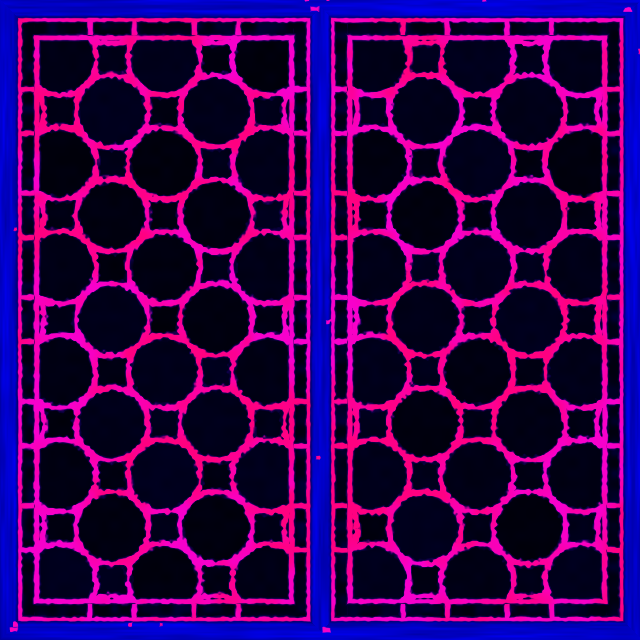
Give the GLSL for this pattern, as a WebGL 1 fragment shader.

```glsl
precision highp float;
uniform vec2 u_resolution;

// Lengths are in lattice steps unless noted; the canvas spans CANVAS steps.
const float CANVAS = 12.288;
const vec2 FIRST_CENTRE = vec2(3.152, 6.152);
const float PANEL_PERIOD = 6.012;
const vec2 PANEL_HALF = vec2(2.805, 5.79);   // outside of outer line
const vec2 BORDER_HALF = vec2(2.733, 5.715); // outside of border cells
const vec2 FRAME_HALF = vec2(2.496, 5.456);  // outside of inner frame
const vec2 GRID_HALF = vec2(2.395, 5.365);   // inside of inner frame
const float CIRCLE_RADIUS = 0.645;
const float SQUARE_HALF = 0.272;
const float SQUARE_BITE = 0.742;  // circle that hollows the square sides
const float DIVIDER_OFFSET = 0.425;
const float DIVIDER_HALF = 0.05;
const float WOBBLE = 0.05;
const float WOBBLE_SCALE = 14.0;
const float RIM_WIDTH = 0.045;
const float SPECK_CELL = 0.2;
const float SPECK_CHANCE = 0.012;
const vec2 CORNER_SPECK = vec2(2.89, 5.96);

const vec3 MAGENTA = vec3(0.97, 0.0, 0.80);
const vec3 ROSE = vec3(1.0, 0.0, 0.50);
const vec3 BLUE = vec3(0.0, 0.0, 0.86);
const vec3 RIM = vec3(0.06, 0.0, 0.32);

float hash(vec2 p) {
  return fract(sin(dot(p, vec2(127.1, 311.7))) * 43758.5453);
}

float noise(vec2 p) {
  vec2 i = floor(p), f = fract(p);
  f = f * f * (3.0 - 2.0 * f);
  return mix(mix(hash(i), hash(i + vec2(1.0, 0.0)), f.x),
             mix(hash(i + vec2(0.0, 1.0)), hash(i + 1.0), f.x), f.y);
}

float box(vec2 p, vec2 halfSize) {
  vec2 d = abs(p) - halfSize;
  return max(d.x, d.y);
}

// Circles and hollow-sided squares in a checkerboard; id names the opening.
float latticeOpening(vec2 p, out vec2 id) {
  vec2 cell = floor(p + 0.5);
  vec2 local = p - cell;
  bool squareCell = mod(cell.x + cell.y, 2.0) < 0.5;
  vec2 centre = cell;
  if (squareCell) {
    centre += abs(local.x) > abs(local.y) ? vec2(sign(local.x), 0.0)
                                          : vec2(0.0, sign(local.y));
  }
  float reach = length(p - centre);
  float d = reach - CIRCLE_RADIUS;
  id = centre;
  if (squareCell) {
    float square = max(box(local, vec2(SQUARE_HALF)), SQUARE_BITE - reach);
    if (square < d) id = cell;
    d = min(d, square);
  }
  return d;
}

// Ring of alternating short and long cells around the frame.
float borderOpening(vec2 p) {
  float d = max(box(p, BORDER_HALF), -box(p, FRAME_HALF));
  bool side = abs(p.x) > FRAME_HALF.x;
  bool end = abs(p.y) > FRAME_HALF.y;
  if (side != end) {
    float along = abs(mod(side ? p.y + 1.0 : p.x, 2.0) - 1.0);
    d = max(d, DIVIDER_HALF - abs(along - DIVIDER_OFFSET));
  }
  return d;
}

vec3 marginColour(vec2 p, vec2 q, float edge) {
  bool upright = abs(p.x) - PANEL_HALF.x > abs(p.y) - PANEL_HALF.y;
  vec2 grain = upright ? q : q.yx;
  float streak = noise(grain * vec2(14.0, 0.6)) * 0.6
               + noise(grain * vec2(28.0, 2.0)) * 0.4;
  return BLUE * (0.72 + 0.4 * streak) * mix(0.6, 1.0, smoothstep(0.0, 0.07, edge));
}

float specks(vec2 p, vec2 q) {
  vec2 cell = floor(q / SPECK_CELL);
  vec2 local = (fract(q / SPECK_CELL) - 0.5) * SPECK_CELL;
  float d = hash(cell + 7.0) < SPECK_CHANCE ? box(local, vec2(0.035)) : 1.0;
  vec2 flipped = p.x < 0.0 ? -p : p;
  return min(d, box(flipped - CORNER_SPECK, vec2(0.07, 0.04)));
}

void main() {
  vec2 q = gl_FragCoord.xy / u_resolution * CANVAS;
  float aa = 0.8 * CANVAS / min(u_resolution.x, u_resolution.y);
  float panel = step(FIRST_CENTRE.x + 0.5 * PANEL_PERIOD, q.x);
  vec2 p = q - FIRST_CENTRE - vec2(panel * PANEL_PERIOD, 0.0);
  float ragged = (noise(q * WOBBLE_SCALE) - 0.5) * WOBBLE;

  // Lines, shifting between magenta and rose
  float tint = 0.65 * noise(q * 0.9 + 3.0) + 0.35 * noise(q * 4.0);
  vec3 line = mix(MAGENTA, ROSE, smoothstep(0.22, 0.8, tint));

  // Dark openings with uneven depth and a violet rim
  vec2 id;
  float grid = max(latticeOpening(p, id) + 1.4 * ragged, box(p, GRID_HALF) + 0.5 * ragged);
  float border = borderOpening(p) + 0.7 * ragged;
  float opening = min(grid, border);
  float mottle = noise(q * 5.0);
  float depth = 0.03 + 0.07 * hash(id + panel * 17.0) + 0.03 * mottle;
  if (border < grid) depth = 0.05 + 0.16 * mottle * mottle;
  vec3 dark = mix(RIM, vec3(0.0, 0.0, depth), smoothstep(0.0, RIM_WIDTH, -opening));
  vec3 colour = mix(dark, line, smoothstep(-aa, aa, opening));

  // Blue margin and stray specks
  float edge = box(p, PANEL_HALF) + 0.3 * ragged;
  vec3 margin = marginColour(p, q, edge);
  margin = mix(line, margin, smoothstep(-aa, aa, specks(p, q) + ragged));
  colour = mix(colour, margin, smoothstep(-aa, aa, edge));

  gl_FragColor = vec4(colour, 1.0);
}
```
